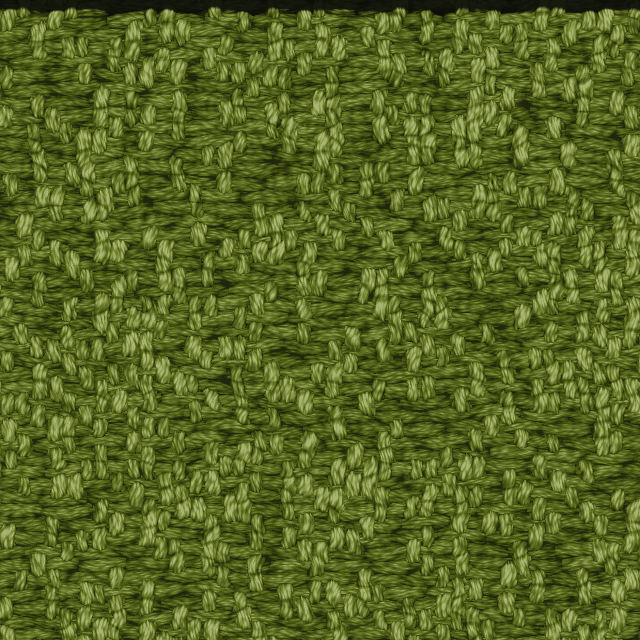
A WebGL 2 fragment shader for this texture:

```glsl
#version 300 es
precision highp float;
// Coarse olive crepe-weave cloth: short lens-shaped weft floats lie between raised
// vertical warp tufts. The highest yarn wins at each point; stretched cellular noise
// splits it into fibres, and closeness to the next yarn darkens the creases.

uniform vec2 u_resolution;
out vec4 fragColor;

const vec2 WEAVE_COUNT = vec2(41.0, 47.0);   // warp columns, weft rows
const float WARP_SPACING = 3.1;              // columns between tufts in one row
const float ROW_STEP = 1.38;                 // columns the pattern moves per row
const vec2 TUFT_HALF_SIZE = vec2(0.60, 1.12);
const float WEFT_HALF_WIDTH = 0.66;
const float TUFT_HEIGHT = 1.28;
const float WEFT_HEIGHT = 0.86;
const vec2 WEFT_FIBRES = vec2(56.0, 225.0);
const vec2 WARP_FIBRES = vec2(185.0, 54.0);
const float FIBRE_RELIEF = 0.5;
const float FIBRE_CONTRAST = 3.4;
const float HEIGHT_CONTRAST = 2.7;
const float TONE_OFFSET = 0.12;
const float SELVEDGE_Y = 0.981;
const vec3 SELVEDGE_COLOR = vec3(0.07, 0.08, 0.04);
const vec3 LINT_COLOR = vec3(0.83, 0.87, 0.73);
const vec3 RAMP[6] = vec3[6](
    vec3(0.12, 0.15, 0.05), vec3(0.21, 0.25, 0.05), vec3(0.29, 0.35, 0.08),
    vec3(0.39, 0.45, 0.15), vec3(0.52, 0.58, 0.27), vec3(0.66, 0.71, 0.45));

float hash(vec2 p) {
    vec3 q = fract(vec3(p.xyx) * 0.1031);
    q += dot(q, q.yzx + 33.33);
    return fract((q.x + q.y) * q.z);
}

vec2 hash2(vec2 p) {
    return vec2(hash(p + 17.3), hash(p + 71.9));
}

// Distance to the nearest scattered point
float cellular(vec2 p) {
    vec2 id = floor(p);
    float nearest = 2.0;
    for (int y = -1; y <= 1; y++)
        for (int x = -1; x <= 1; x++) {
            vec2 cell = id + vec2(x, y);
            nearest = min(nearest, length(cell + hash2(cell) - p));
        }
    return nearest;
}

// Fibre relief around zero
float fibres(vec2 p) {
    return 0.5 - 0.65 * cellular(p) - 0.35 * cellular(p * 1.6 + 31.7);
}

vec3 oliveRamp(float tone) {
    float t = clamp(tone, 0.0, 5.0);
    int i = int(min(t, 4.0));
    return mix(RAMP[i], RAMP[i + 1], t - float(i));
}

// Position along a row, in columns, measured from its first tuft
float rowPhase(float x, float row) {
    return x + ROW_STEP * row + floor(2.0 * hash(vec2(row, 5.0)));
}

// Staggered diagonal steps decide where the warp comes to the surface
bool warpIsUp(vec2 cell) {
    float stagger = floor(1.6 * hash(cell));
    return mod(rowPhase(cell.x, cell.y) + stagger, WARP_SPACING) < 1.0;
}

void main() {
    vec2 uv = gl_FragCoord.xy / u_resolution;
    vec2 bend = 0.003 * vec2(sin(uv.y * 17.0) + sin(uv.y * 41.0 + uv.x * 9.0),
                             sin(uv.x * 13.0 + 1.0) + sin(uv.x * 29.0 + uv.y * 23.0));
    vec2 p = (uv + bend) * WEAVE_COUNT;
    vec2 home = floor(p);

    // Fibres run along each yarn, with a slight twist
    vec2 twist = 0.004 * vec2(sin(p.y * 1.9 + p.x), sin(p.x * 1.3 + home.y * 2.4));
    float weftFibre = fibres((uv + vec2(0.0, twist.y)) * WEFT_FIBRES);
    float warpFibre = fibres((uv + vec2(twist.x, 0.0)) * WARP_FIBRES + 53.0);
    float top = -1.0, second = -1.0, slope = 0.0, fibre = 0.0, dye = 0.0;

    for (int j = -1; j <= 1; j++) {
        // Weft float: a tilted lens that dives under the tufts at both ends
        float row = home.y + float(j);
        float along = (rowPhase(p.x, row) - 0.63) / WARP_SPACING;
        float lens = fract(along) - 0.5;
        float seed = hash(vec2(floor(along), row + 3.0)) - 0.5;
        float taper = 1.0 - 4.5 * pow(abs(lens), 3.0);
        float v = (p.y - row - 0.5 - 0.2 * seed - 0.7 * seed * lens) / (WEFT_HALF_WIDTH * taper);
        float height = WEFT_HEIGHT * taper * (1.0 - v * v) + 0.15 * seed + FIBRE_RELIEF * weftFibre;
        second = max(second, min(top, height));
        if (height > top) {
            top = height;
            slope = clamp(v, -1.0, 1.0);
            fibre = weftFibre;
            dye = 0.5 * seed;
        }
        // Warp tufts of the same row
        for (int i = -1; i <= 1; i++) {
            vec2 cell = vec2(home.x + float(i), row);
            if (!warpIsUp(cell)) continue;
            vec2 jitter = hash2(cell) - 0.5;
            vec2 d = p - cell - 0.5 - 0.26 * jitter;
            d.x -= 0.25 * jitter.y * d.y;
            vec2 q = abs(d) / (TUFT_HALF_SIZE * (1.0 + 0.25 * jitter.x));
            height = TUFT_HEIGHT * (1.0 - pow(q.x, 2.5) - pow(q.y, 3.0))
                   + 0.2 * jitter.y + FIBRE_RELIEF * warpFibre;
            second = max(second, min(top, height));
            if (height > top) {
                top = height;
                slope = clamp(d.y / TUFT_HALF_SIZE.y, -1.0, 1.0);
                fibre = 1.2 * warpFibre;
                dye = 0.8 * jitter.x;
            }
        }
    }

    // Height, light from above, creases and fibres
    float crease = mix(0.55, 1.0, smoothstep(0.0, 0.35, top - second));
    float tone = HEIGHT_CONTRAST * top * crease + 0.5 * slope + dye + TONE_OFFSET;
    tone += FIBRE_CONTRAST * fibre;
    vec3 color = oliveRamp(tone);

    // Rare specks of lint
    vec2 lintCell = floor(uv * 8.0);
    vec2 lintOffset = fract(uv * 8.0) - 0.2 - 0.6 * hash2(lintCell + 40.0);
    float lint = 1.0 - smoothstep(0.02, 0.045, length(lintOffset * vec2(0.8, 1.2)));
    color = mix(color, LINT_COLOR, lint * step(0.95, hash(lintCell + 12.0)));

    // Dark strip above the ragged cloth edge
    float edge = SELVEDGE_Y + 0.002 * sin(uv.x * 61.0) + 0.007 * (top - 0.6);
    vec3 shade = SELVEDGE_COLOR * (0.7 + 0.15 * clamp(tone, 0.0, 4.0));
    color = mix(color, shade, smoothstep(edge - 0.003, edge + 0.003, uv.y));
    fragColor = vec4(color, 1.0);
}
```
